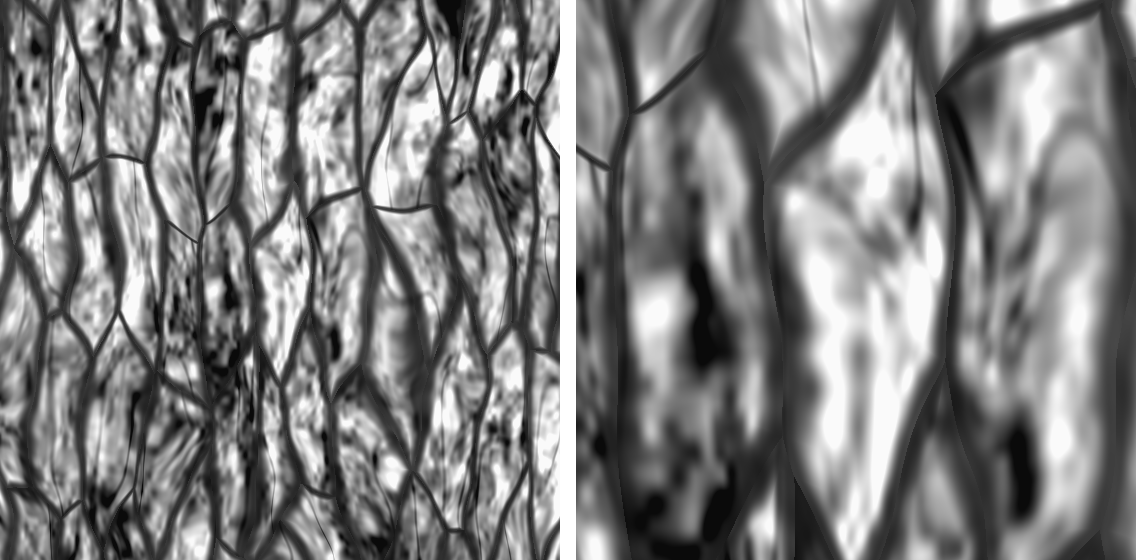
Left: the whole. Right: its middle third, enlarged.
This texture is drawn by a WebGL 1 fragment shader. Its source:

```glsl
precision highp float;
// Weathered tree bark in greys: tall rough plates split by dark, winding crevices.

uniform vec2 u_resolution;

#define PLATE_COUNT vec2(11.0, 3.3)
#define PLATE_JITTER 0.85
#define WARP 0.055
#define LEAN 0.22
#define CREVICE_MIN 0.004
#define CREVICE_MAX 0.027
#define CREVICE_TONE 0.17
#define BASE_TONE 0.635
#define GRAIN_CONTRAST 1.15
#define PATCH_CONTRAST 0.42
#define PLATE_CONTRAST 0.2

float hash(vec2 p) {
  vec3 q = fract(vec3(p.xyx) * 0.1031);
  q += dot(q, q.yzx + 33.33);
  return fract((q.x + q.y) * q.z);
}

vec2 hash2(vec2 p) {
  return vec2(hash(p + 17.3), hash(p + 71.9));
}

float noise(vec2 p) {
  vec2 i = floor(p);
  vec2 f = fract(p);
  f = f * f * (3.0 - 2.0 * f);
  float low = mix(hash(i), hash(i + vec2(1.0, 0.0)), f.x);
  float high = mix(hash(i + vec2(0.0, 1.0)), hash(i + 1.0), f.x);
  return mix(low, high, f.y);
}

// Signed noise, centred on zero
float snoise(vec2 p) {
  return noise(p) - 0.5;
}

vec2 plateCentre(vec2 cell) {
  return cell + 0.5 + PLATE_JITTER * (hash2(cell) - 0.5);
}

// Returns distance to the nearest crevice (canvas units) and the plate id
vec3 plates(vec2 p) {
  vec2 g = p * PLATE_COUNT;
  vec2 base = floor(g);
  vec2 nearest = vec2(0.0);
  vec2 id = base;
  float best = 1e3;
  for (int j = -1; j <= 1; j++) {
    for (int i = -1; i <= 1; i++) {
      vec2 cell = base + vec2(float(i), float(j));
      vec2 toCentre = plateCentre(cell) - g;
      float d = dot(toCentre, toCentre);
      if (d < best) {
        best = d;
        nearest = toCentre;
        id = cell;
      }
    }
  }
  float edge = 1.0;
  for (int j = -2; j <= 2; j++) {
    for (int i = -2; i <= 2; i++) {
      vec2 other = plateCentre(id + vec2(float(i), float(j))) - g;
      vec2 across = other - nearest;
      if (dot(across, across) > 1e-4) {
        vec2 slope = across * PLATE_COUNT;
        float d = dot(0.5 * (nearest + other), across) / length(slope);
        // Crevices running across the trunk stay thinner
        float upright = abs(normalize(slope).x);
        edge = min(edge, d / mix(0.35, 1.0, upright));
      }
    }
  }
  return vec3(edge, id);
}

// Mottled, upright grain with a few long fibres
float grain(vec2 p) {
  vec2 q = p + vec2(0.012 * snoise(p * vec2(28.0, 17.0)), 0.0);
  float blobs = 0.56 * snoise(q * vec2(62.0, 31.0));
  float fibres = 0.44 * snoise(q * vec2(43.0, 8.0) + 31.0);
  float specks = 0.36 * snoise(q * vec2(112.0, 66.0) + 57.0);
  return blobs + fibres + specks;
}

void main() {
  vec2 uv = gl_FragCoord.xy / u_resolution.y;

  // Bend the plates and roughen their outlines
  vec2 p = uv + 3.0;
  p.x += WARP * snoise(uv * vec2(5.0, 4.0) + 9.0);
  p.x += 0.018 * snoise(uv * vec2(22.0, 13.0) + 40.0);
  p.y += 0.05 * snoise(uv * vec2(14.0, 6.0) + 23.0);
  vec3 plate = plates(p);
  vec2 plateRandom = hash2(plate.yz + 5.0);

  // Each plate carries its own slightly leaning grain
  vec2 q = p + 4.0 * plateRandom;
  q.x += LEAN * (plateRandom.x - 0.5) * uv.y;
  float roughness = mix(0.65, 1.3, noise(uv * vec2(9.0, 5.0) + 61.0));
  float tone = BASE_TONE + GRAIN_CONTRAST * roughness * grain(q);
  tone += PATCH_CONTRAST * snoise(uv * vec2(6.0, 3.5) + 13.0);
  tone += PLATE_CONTRAST * (plateRandom.y - 0.5);

  // Thin splits within the plates
  float ridge = 1.0 - abs(2.0 * snoise(q * vec2(23.0, 5.0) + 83.0));
  tone -= 0.25 * smoothstep(0.86, 1.0, ridge);

  // Crevices of uneven width, dark but not empty
  float width = mix(CREVICE_MIN, CREVICE_MAX, noise(uv * vec2(9.0, 7.0) + 29.0));
  float depth = 1.0 - smoothstep(0.15 * width, width, plate.x);
  tone = mix(tone, CREVICE_TONE * (0.5 + tone), depth);

  gl_FragColor = vec4(vec3(clamp(tone, 0.04, 0.98)), 1.0);
}
```
